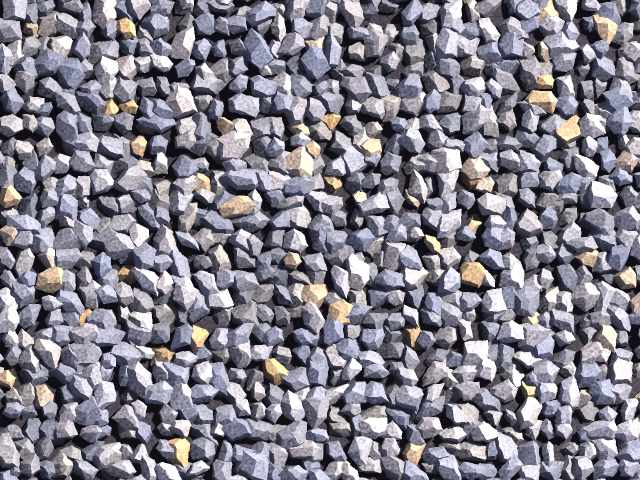
Write a Shadertoy shader that draws this texture.

```glsl
const float ROWS = 25.0;          // stones per canvas height
const int   SIDES = 6;            // side facets per stone
const int   SHADOW_STEPS = 6;
const float SHADOW_STEP = 0.17;   // in stone cells
const int   AA = 2;
const float TAU = 6.2832;
const float TAN_SHARE = 0.07;
const float ROUGHNESS = 0.42;
const float EDGE_WARP = 0.07;
const vec3 LIGHT_DIR = vec3(0.58, 0.48, 0.66);
const vec3 SUN = vec3(1.10, 1.05, 0.99);
const vec3 SKY = vec3(0.33, 0.335, 0.43);
const vec3 SLATE = vec3(0.57, 0.60, 0.66);
const vec3 PALE = vec3(0.87, 0.86, 0.84);
const vec3 SAND = vec3(0.92, 0.77, 0.55);
const vec3 GAP = vec3(0.36, 0.34, 0.38);

struct Hit { float height; vec2 slope; vec2 id; };

vec4 hash4(vec2 p) {
    vec4 q = fract(p.xyxy * vec4(0.1031, 0.1030, 0.0973, 0.1099));
    q += dot(q, q.wzxy + 33.33);
    return fract((q.xxyz + q.yzzw) * q.zywx);
}

float gradientNoise(vec2 p) {
    vec2 i = floor(p), f = p - i;
    vec2 u = f * f * f * (f * (f * 6.0 - 15.0) + 10.0);
    vec2 e = vec2(1.0, 0.0);
    float a = dot(hash4(i).xy - 0.5, f);
    float b = dot(hash4(i + e.xy).xy - 0.5, f - e.xy);
    float c = dot(hash4(i + e.yx).xy - 0.5, f - e.yx);
    float d = dot(hash4(i + e.xx).xy - 0.5, f - e.xx);
    return 2.0 * mix(mix(a, b, u.x), mix(c, d, u.x), u.y);
}

// Raises hit to the stone of one cell where that stone is higher.
void addStone(vec2 p, vec2 cell, inout Hit hit) {
    vec4 place = hash4(cell);
    vec2 d = p - cell - 0.2 - 0.6 * place.xy;
    if (dot(d, d) > 1.4) return;
    vec4 form = hash4(cell + 71.3);
    float turn = TAU * form.x, stretch = mix(1.0, 1.3, form.y);
    float c = cos(turn), s = sin(turn);
    mat2 frame = mat2(c / stretch, -s * stretch, s / stretch, c * stretch);
    vec2 q = frame * d;
    float radius = mix(0.46, 0.80, place.z);
    float base = 0.65 * place.w;

    // Tilted top, then cut by the side planes
    vec2 tilt = 0.8 * (form.zw - 0.5);
    float height = base + mix(0.32, 0.5, place.z) + dot(tilt, q);
    vec2 slope = tilt;
    for (int k = 0; k < SIDES; k++) {
        vec4 r = hash4(cell + 13.7 * float(k + 1));
        float angle = TAU * (float(k) + 0.75 * r.x) / float(SIDES);
        vec2 dir = vec2(cos(angle), sin(angle));
        float inside = radius * mix(0.72, 1.08, r.y) - dot(q, dir);
        if (inside < 0.0) return;
        float steep = mix(0.65, 3.2, r.z * r.z);
        float side = base + 0.06 + steep * inside;
        if (side < height) { height = side; slope = -steep * dir; }
    }
    if (height > hit.height) hit = Hit(height, slope * frame, cell);
}

Hit gravel(vec2 p) {
    Hit hit = Hit(0.0, vec2(0.0), vec2(-99.0));
    vec2 cell = floor(p);
    for (int y = -1; y <= 1; y++)
        for (int x = -1; x <= 1; x++)
            addStone(p, cell + vec2(x, y), hit);
    return hit;
}

float sunlight(vec2 p, float height, vec3 light) {
    float lit = 1.0;
    for (int i = 1; i <= SHADOW_STEPS; i++) {
        float t = SHADOW_STEP * float(i);
        float ray = height + t * light.z / length(light.xy);
        float above = gravel(p + t * normalize(light.xy)).height - ray;
        lit = min(lit, 1.0 - smoothstep(-0.02, 0.08, above));
    }
    return lit;
}

vec3 stoneColor(vec2 id) {
    if (id.x < -50.0) return GAP;
    vec4 r = hash4(id + 207.1);
    vec3 grey = mix(SLATE, PALE, r.x * r.x);
    grey = mix(grey, SAND, 0.2 * r.w * r.w);
    return r.y < TAN_SHARE ? mix(SAND, PALE, 0.6 * r.z) : grey;
}

vec3 shade(vec2 uv) {
    vec2 p = uv * ROWS + 20.0;
    p += EDGE_WARP * vec2(gradientNoise(p * 3.0), gradientNoise(p * 3.0 + 41.0));
    vec3 light = normalize(LIGHT_DIR);
    Hit hit = gravel(p);

    // Rough mineral surface
    vec2 g = p * 7.0 + 5.0 * hash4(hit.id + 301.0).xy;
    vec2 bump = vec2(gradientNoise(g), gradientNoise(g + 57.0));
    float grain = gradientNoise(g * 2.3);
    vec3 normal = normalize(vec3(-hit.slope + ROUGHNESS * bump, 1.0));
    vec3 albedo = stoneColor(hit.id) * (1.0 + 0.16 * grain + 0.12 * bump.x);

    // Sun, sky and dark gaps
    float sun = max(dot(normal, light), 0.0) * sunlight(p, hit.height, light);
    float openness = mix(0.5, 1.15, smoothstep(0.1, 0.95, hit.height));
    float patches = 1.0 + 0.12 * gradientNoise(uv * 3.0) + 0.06 * (uv.x - uv.y);
    return albedo * (SUN * sun + SKY * openness) * patches;
}

void mainImage(out vec4 fragColor, in vec2 fragCoord) {
    vec3 sum = vec3(0.0);
    for (int y = 0; y < AA; y++)
        for (int x = 0; x < AA; x++) {
            vec2 offset = (vec2(x, y) + 0.5) / float(AA) - 0.5;
            sum += min(shade((fragCoord + offset) / iResolution.y), 1.0);
        }
    fragColor = vec4(sum / float(AA * AA), 1.0);
}
```
